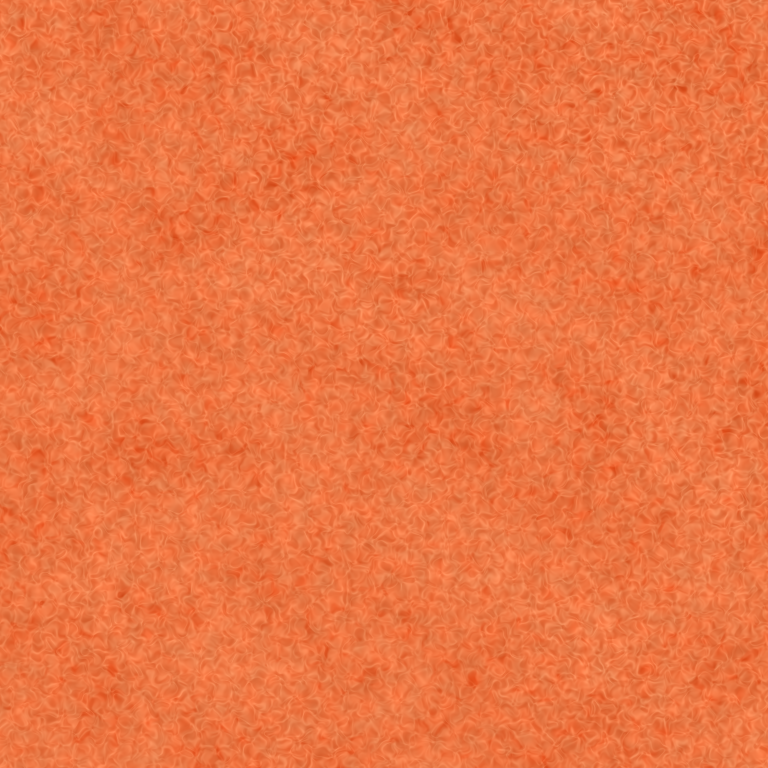
Reproduce this texture procedurally as a WebGL 1 fragment shader.

```glsl
precision highp float;
// Orange felt: short curled fibres, soft mottling and small reddish pits.

uniform vec2 u_resolution;

// Random unit gradient for a lattice cell
vec2 cellGradient(vec2 cell) {
  vec3 h = fract(cell.xyx * vec3(0.1031, 0.1030, 0.0973));
  h += dot(h, h.yzx + 33.33);
  float angle = 6.2832 * fract((h.x + h.y) * h.z);
  return vec2(cos(angle), sin(angle));
}

// Gradient noise, centred on zero
float gradientNoise(vec2 p) {
  vec2 i = floor(p);
  vec2 f = p - i;
  vec2 s = f * f * f * (f * (f * 6.0 - 15.0) + 10.0);
  float a = dot(cellGradient(i), f);
  float b = dot(cellGradient(i + vec2(1.0, 0.0)), f - vec2(1.0, 0.0));
  float c = dot(cellGradient(i + vec2(0.0, 1.0)), f - vec2(0.0, 1.0));
  float d = dot(cellGradient(i + 1.0), f - 1.0);
  return mix(mix(a, b, s.x), mix(c, d, s.x), s.y);
}

vec2 rotate(vec2 p, float angle) {
  float c = cos(angle), s = sin(angle);
  return vec2(c * p.x - s * p.y, s * p.x + c * p.y);
}

// Thin curved strands along the zero lines of the noise
float strands(vec2 p) {
  return 1.0 - smoothstep(0.0, 0.28, abs(gradientNoise(p)));
}

// Cloudy variation in a few octaves
float mottle(vec2 p) {
  float sum = 0.0;
  float weight = 1.0;
  for (int i = 0; i < 4; i++) {
    sum += weight * gradientNoise(p);
    p = rotate(p, 0.9) * 1.9 + 17.3;
    weight *= 0.8;
  }
  return sum;
}

void main() {
  vec2 p = gl_FragCoord.xy / min(u_resolution.x, u_resolution.y) + 2.0;

  // Bend the strands into curls
  vec2 curl = vec2(gradientNoise(p * 62.0), gradientNoise(p * 62.0 + 41.7));
  vec2 q = p + 0.009 * curl;

  // Two crossing layers of fibres with fine grain between them
  float fibres = 0.0;
  for (int i = 0; i < 2; i++) {
    float layer = float(i);
    fibres += strands(rotate(q, 0.5 + 1.1 * layer) * (68.0 + 25.0 * layer) + 9.0 * layer) - 0.42;
  }
  float grain = gradientNoise(rotate(q, 0.35) * 135.0);
  float clouds = mottle(rotate(p, 0.6) * 7.0);

  // The nap is crisper towards the upper right
  float relief = 0.95 + 0.12 * (p.x + p.y - 5.0) + 0.25 * gradientNoise(p * 4.0);
  float tone = relief * (0.052 * fibres + 0.085 * grain) + 0.032 * clouds;

  // Gaps between fibres show the deeper, redder base
  float pits = smoothstep(0.2, 0.6, gradientNoise(rotate(q, 1.3) * 64.0) - 0.25 * clouds);
  float warmth = 0.07 * gradientNoise(rotate(p, 0.2) * 48.0 + 5.0);

  vec3 color = vec3(0.926, 0.465, 0.266);
  color += tone * vec3(0.6, 1.0, 0.98);
  color += vec3(warmth, 0.0, -0.15 * warmth);
  color -= pits * vec3(0.015, 0.075, 0.075);
  gl_FragColor = vec4(clamp(color, 0.0, 1.0), 1.0);
}
```
